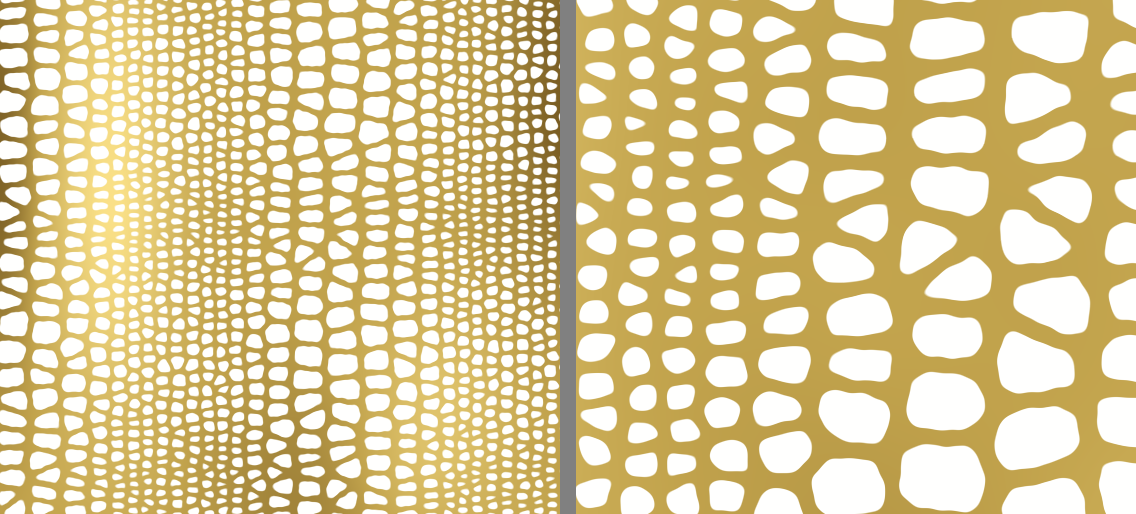
Left: the whole. Right: its middle third, enlarged.
Reproduce this pattern procedurally as a WebGL 1 fragment shader.

```glsl
precision highp float;

uniform vec2 u_resolution;

const float TAU = 6.28319;
const float COLUMNS_PER_WAVE = 16.0;
const float MEAN_WIDTH = 0.0368;
const float FIRST_COLUMN = 0.023;

const vec3 BRONZE = vec3(0.45, 0.34, 0.12);
const vec3 GOLD = vec3(0.76, 0.64, 0.30);
const vec3 PALE_GOLD = vec3(0.98, 0.88, 0.53);
const vec3 SCALE_WHITE = vec3(1.0, 1.0, 0.995);

vec2 hash2(vec2 p) {
  vec2 q = vec2(dot(p, vec2(127.1, 311.7)), dot(p, vec2(269.5, 183.3)));
  return fract(sin(q) * 43758.5);
}

float gradientDot(vec2 cell, vec2 local, vec2 corner) {
  float angle = TAU * hash2(cell + corner).x;
  return dot(vec2(cos(angle), sin(angle)), local - corner);
}

float gradientNoise(vec2 p) {
  vec2 i = floor(p);
  vec2 f = fract(p);
  vec2 u = f * f * f * (f * (f * 6.0 - 15.0) + 10.0);
  float low = mix(gradientDot(i, f, vec2(0, 0)), gradientDot(i, f, vec2(1, 0)), u.x);
  float high = mix(gradientDot(i, f, vec2(0, 1)), gradientDot(i, f, vec2(1, 1)), u.x);
  return mix(low, high, u.y);
}

// Columns swell and shrink in a wave across the canvas
float columnX(float column) {
  float a = TAU * column / COLUMNS_PER_WAVE;
  return FIRST_COLUMN + MEAN_WIDTH * column + 0.0433 * sin(a) + 0.01146 * sin(2.0 * a);
}

float columnWidth(float column) {
  float a = TAU * column / COLUMNS_PER_WAVE;
  return MEAN_WIDTH + 0.017 * cos(a) + 0.009 * cos(2.0 * a);
}

// Newton steps invert columnX
float columnAt(float x) {
  float column = (x - FIRST_COLUMN) / MEAN_WIDTH;
  for (int i = 0; i < 6; i++) {
    column -= (columnX(column) - x) / columnWidth(column);
  }
  return column;
}

float rowPitch(float column) { return 0.0085 + 0.45 * columnWidth(column); }

float rowPhase(float column) { return hash2(vec2(column, 71.0)).x; }

float rowSway(float y) { return 0.014 * sin(TAU * (y - 0.28) / 0.466); }

float rowAt(float column, float y) {
  return floor((y - rowSway(y)) / rowPitch(column) - rowPhase(column));
}

vec2 scaleCentre(vec2 id) {
  vec2 jitter = hash2(id) - 0.5;
  float y = (id.y + rowPhase(id.x) + 0.55 * jitter.y) * rowPitch(id.x);
  return vec2(columnX(id.x) + 0.3 * jitter.x * columnWidth(id.x), y + rowSway(y));
}

// Signed distance to the rounded scale around p, positive inside
float scaleDistance(vec2 p) {
  float middle = floor(columnAt(p.x) + 0.5);
  vec2 nearest = vec2(0.0);
  float pitch = 1.0;
  float best = 10.0;
  for (int i = -2; i <= 2; i++) {
    float column = middle + float(i);
    float row = rowAt(column, p.y);
    for (int j = -1; j <= 2; j++) {
      vec2 centre = scaleCentre(vec2(column, row + float(j)));
      float d = distance(p, centre);
      if (d < best) {
        best = d;
        nearest = centre;
        pitch = rowPitch(column);
      }
    }
  }
  // A smooth minimum over the cell borders rounds the corners
  float sharpness = 8.0 / pitch;
  float sum = 0.0001;
  for (int i = -2; i <= 2; i++) {
    float column = middle + float(i);
    float row = rowAt(column, p.y);
    for (int j = -1; j <= 2; j++) {
      vec2 centre = scaleCentre(vec2(column, row + float(j)));
      vec2 gap = centre - nearest;
      float span = length(gap);
      if (span > 0.0001) {
        sum += exp(-sharpness * dot(0.5 * (centre + nearest) - p, gap / span));
      }
    }
  }
  return -log(sum) / sharpness - (0.0012 + 0.09 * pitch);
}

float glow(vec2 p, vec2 centre, vec2 radius) {
  vec2 d = (p - centre) / radius;
  return exp(-dot(d, d));
}

// Brushed foil with soft highlights and dark margins
vec3 foil(vec2 p) {
  float sheen = 0.5 + 0.04 * gradientNoise(p * 7.0);
  sheen += 0.5 * glow(p, vec2(0.20, 0.58), vec2(0.11, 0.40));
  sheen += 0.28 * glow(p, vec2(0.78, 0.17), vec2(0.13, 0.20));
  sheen -= 0.45 * glow(p, vec2(0.00, 0.65), vec2(0.06, 0.40));
  sheen -= 0.48 * glow(p, vec2(1.02, 0.75), vec2(0.12, 0.35));
  sheen -= 0.22 * glow(p, vec2(0.52, 0.03), vec2(0.14, 0.22));
  vec3 shade = mix(BRONZE, GOLD, clamp(sheen * 2.0, 0.0, 1.0));
  return mix(shade, PALE_GOLD, clamp(sheen * 2.0 - 1.0, 0.0, 1.0));
}

void main() {
  vec2 p = gl_FragCoord.xy / u_resolution.x;
  vec2 wobble = vec2(gradientNoise(p * 75.0), gradientNoise(p * 75.0 + 37.0));
  float edge = 0.7 / u_resolution.x;
  float inside = smoothstep(-edge, edge, scaleDistance(p + 0.0025 * wobble));
  gl_FragColor = vec4(mix(foil(p), SCALE_WHITE, inside), 1.0);
}
```
